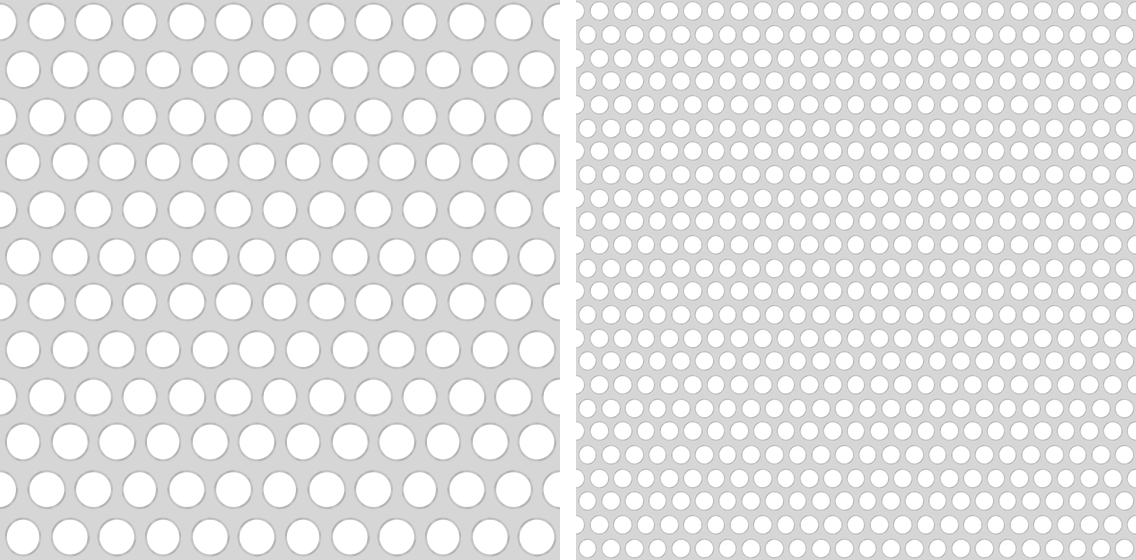
Left: one tile. Right: repeated 2 by 2.
Write a Shadertoy shader that draws this pattern.

```glsl
const float REPEATS = 12.0;            // holes across and rows down
const float HOLE_RADIUS = 0.372;       // in units of one cell
const float RIM_WIDTH = 0.046;
const float NARROWING = 0.93;          // width of every third hole
const vec3 PLATE = vec3(0.84);
const vec3 HOLE = vec3(1.0);
const vec3 RIM_LIGHT = vec3(0.77);
const vec3 RIM_DARK = vec3(0.70);

// Small shift of each hole, cycling every three columns and rows
vec2 holeShift(vec2 phase) {
    float dx = phase.x < 0.5 ? -0.006 : 0.004;
    float dy = phase.y > 1.5 ? 0.030 : 0.008 * (2.0 * phase.y - 1.0);
    return vec2(dx, dy);
}

// Uneven rim tone: darker on one diagonal, broken by layered sines
float rimTone(vec2 p, vec2 phase) {
    float angle = atan(p.y, p.x);
    float seed = 1.7 * phase.x + 2.3 * phase.y;
    float wave = -0.45 * sin(2.0 * angle)
               + 0.35 * sin(5.0 * angle + seed)
               + 0.25 * sin(11.0 * angle - 2.0 * seed);
    return smoothstep(-0.4, 0.6, wave);
}

void mainImage(out vec4 fragColor, in vec2 fragCoord) {
    // Staggered cells: every other row moves by half a hole pitch
    vec2 grid = fragCoord / iResolution.xy * REPEATS;
    float row = floor(grid.y);
    grid.x += 0.5 * mod(row, 2.0);
    vec2 phase = mod(vec2(floor(grid.x), row), 3.0);
    vec2 p = fract(grid) - 0.5 - holeShift(phase);

    // Distance to the slightly uneven hole
    float stretch = phase.x < 0.5 ? NARROWING : 1.0;
    float d = length(vec2(p.x / stretch, p.y)) - HOLE_RADIUS;
    float aa = 0.7 * REPEATS / min(iResolution.x, iResolution.y);

    // Plate, rim, then open hole
    vec3 rim = mix(RIM_LIGHT, RIM_DARK, rimTone(p, phase));
    vec3 color = mix(rim, PLATE, smoothstep(-aa, aa, d - RIM_WIDTH));
    color = mix(HOLE, color, smoothstep(-aa, aa, d));
    fragColor = vec4(color, 1.0);
}
```
